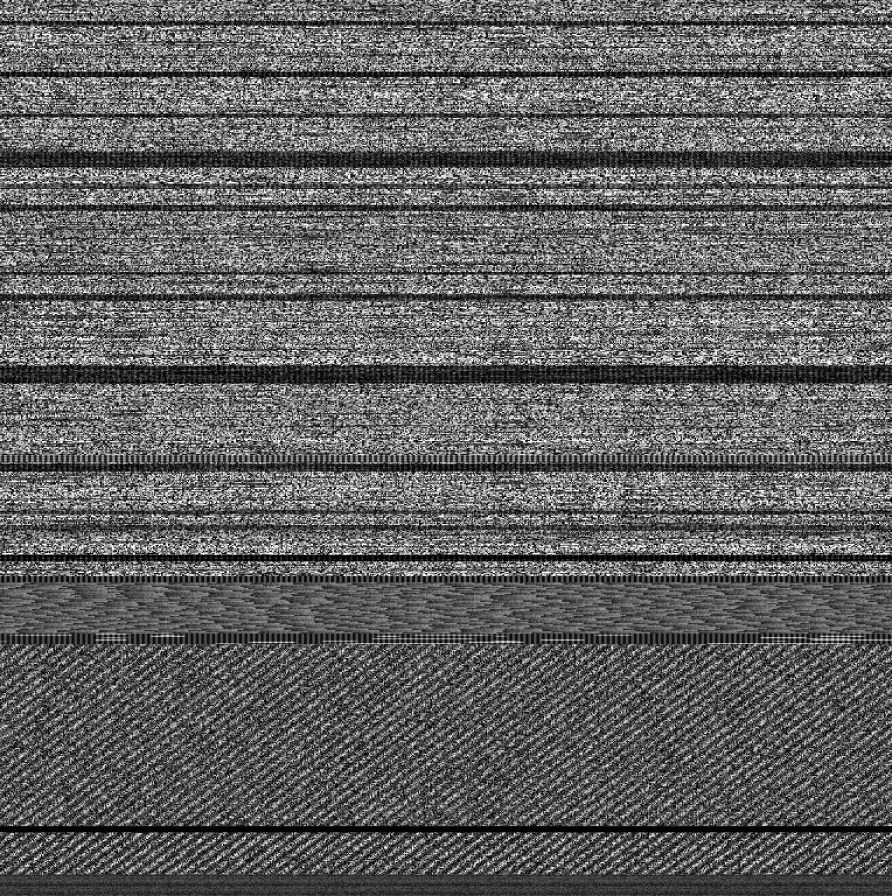
This texture is drawn by a Shadertoy shader. Its source:

```glsl
// Grey static in horizontal strata: fine grain crossed by dark toothed bands,
// a belt of slanted sawtooth streaks, then a fine diagonal weave cut by a black bar.
// Each stratum is a formula on a cell grid; sub-samples average the cells per pixel.

#define GRID vec2(764.0, 768.0)   // grain cells across and down
#define SAMPLES 3                 // sub-samples per pixel side
#define TEETH 165.0               // comb teeth across a dark band
#define DIAGONALS 64.0            // weave stripes across
#define WEAVE_SLOPE 1.35          // stripe shift per unit of height
#define STREAKS 20.0              // sawtooth streaks across one row
#define GRAIN_GAMMA 0.95          // higher gives darker grain
#define BAND_COUNT 13

// Dark bands of the upper field: centre from the top, half height, darkness
const vec3 BANDS[BAND_COUNT] = vec3[BAND_COUNT](
    vec3(0.026, 0.0025, 0.70), vec3(0.083, 0.0030, 0.78),
    vec3(0.129, 0.0020, 0.65), vec3(0.178, 0.0090, 0.66),
    vec3(0.208, 0.0030, 0.55), vec3(0.232, 0.0035, 0.68),
    vec3(0.305, 0.0015, 0.70), vec3(0.332, 0.0035, 0.65),
    vec3(0.418, 0.0100, 0.70), vec3(0.522, 0.0045, 0.72),
    vec3(0.572, 0.0020, 0.60), vec3(0.589, 0.0030, 0.55),
    vec3(0.623, 0.0035, 0.94));

float hash(vec2 p) {
    vec3 q = fract(vec3(p.xyx) * 0.1031);
    q += dot(q, q.yzx + 33.33);
    return fract((q.x + q.y) * q.z);
}

// Noise smooth along x, independent on every row
float rowNoise(float x, float row) {
    float i = floor(x);
    return mix(hash(vec2(i, row)), hash(vec2(i + 1.0, row)),
               smoothstep(0.0, 1.0, x - i));
}

// Soft mask of a horizontal slab between two depths
float slab(float depth, float top, float bottom) {
    float soft = 0.3 / iResolution.y;
    return smoothstep(top - soft, top + soft, depth)
         * (1.0 - smoothstep(bottom - soft, bottom + soft, depth));
}

// Vertical comb with softened teeth
float comb(float x) {
    return smoothstep(-0.4, 0.6, cos(6.28318 * TEETH * x));
}

// Static with a few short runs, uneven row tones and dark scratches
float coarseGrain(vec2 cell, float x) {
    float fine = hash(cell);
    float run = hash(floor(cell * vec2(0.5, 1.0)) + 71.0);
    float grain = pow(mix(fine, run, step(0.65, hash(cell.yy + 5.0))), GRAIN_GAMMA);
    float scratch = smoothstep(0.76, 0.9, rowNoise(x * 14.0, cell.y + 300.0));
    float rowTone = mix(0.78, 1.18, hash(vec2(cell.y, 19.0)));
    return min(grain * rowTone, 1.0) * (1.0 - 0.5 * scratch);
}

// Thin grey ramps with dark tips, shifted from row to row
float streakBelt(vec2 cell, float x) {
    float phase = x * STREAKS + cell.y * 0.19 + 0.8 * rowNoise(x * 9.0, cell.y);
    float ramp = fract(phase);
    float tone = mix(0.20, 0.56, ramp) + 0.2 * (hash(cell) - 0.5);
    return tone * (1.0 - 0.75 * smoothstep(0.9, 0.96, ramp));
}

// Broken diagonal stripes rising to the right
float weave(vec2 cell, vec2 p, float contrast) {
    float stripe = 0.5 + 0.5 * cos(6.28318 * DIAGONALS * (p.x - WEAVE_SLOPE * p.y));
    return 0.67 * hash(cell + 11.0) * mix(1.0, 2.0 * stripe, contrast);
}

// Tone of the whole stack at one point
float strata(vec2 p) {
    vec2 cell = floor(p * GRID);
    float depth = 1.0 - p.y;
    float teeth = comb(p.x);

    // Upper field with its dark bands
    float tone = coarseGrain(cell, p.x);
    float wear = 0.8 + 0.4 * rowNoise(p.x * 8.0, cell.y + 40.0);
    for (int i = 0; i < BAND_COUNT; i++) {
        vec3 band = BANDS[i];
        float cover = slab(depth, band.x - band.y, band.x + band.y);
        float dark = clamp(band.z * wear * (1.15 - 0.35 * teeth), 0.0, 1.0);
        tone *= 1.0 - cover * dark;
    }

    // Toothed seam with dark rules
    float seam = (0.16 + 0.5 * teeth) * (0.65 + 0.35 * mod(cell.y, 2.0));
    tone = mix(tone, seam, slab(depth, 0.508, 0.516));

    // Streak belt between two dotted seams
    tone = mix(tone, streakBelt(cell, p.x), slab(depth, 0.650, 0.708));
    tone = mix(tone, 0.04 + 0.3 * teeth, slab(depth, 0.643, 0.650));
    float dash = smoothstep(0.76, 0.82, rowNoise(p.x * 16.0, cell.y + 90.0));
    tone = mix(tone, 0.06 + 0.25 * teeth + 0.5 * dash, slab(depth, 0.707, 0.719));

    // Weave, black bar, stronger weave
    tone = mix(tone, weave(cell, p, 0.40), slab(depth, 0.719, 0.922));
    tone = mix(tone, weave(cell, p, 0.52), slab(depth, 0.928, 0.976));
    tone = mix(tone, 0.01, slab(depth, 0.922, 0.929));

    // Dim ruled footing
    float rule = 0.05 + 0.14 * hash(vec2(cell.y, 3.0)) + 0.18 * hash(cell);
    tone = mix(tone, rule, slab(depth, 0.976, 1.1));
    return clamp(tone, 0.0, 1.0);
}

void mainImage(out vec4 fragColor, in vec2 fragCoord) {
    float sum = 0.0;
    for (int i = 0; i < SAMPLES * SAMPLES; i++) {
        vec2 offset = (vec2(i % SAMPLES, i / SAMPLES) + 0.5) / float(SAMPLES) - 0.5;
        sum += strata((fragCoord + offset) / iResolution.xy);
    }
    fragColor = vec4(vec3(sum / float(SAMPLES * SAMPLES)), 1.0);
}
```
